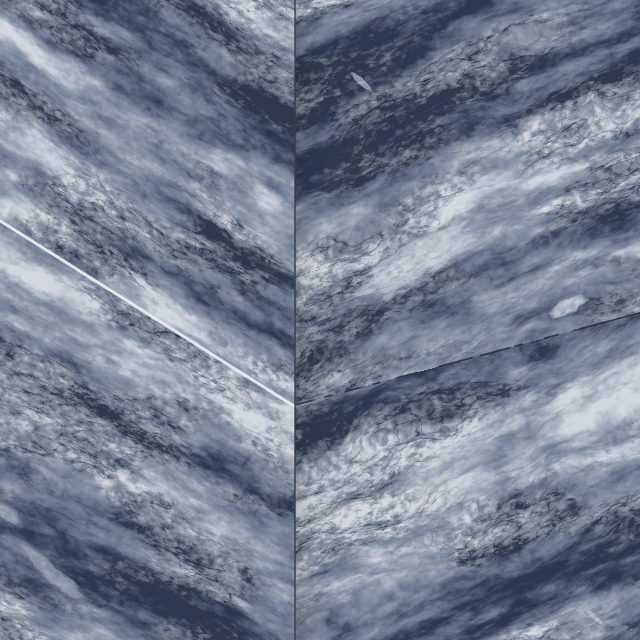
This texture is drawn by a three.js fragment shader. Its source:

```glsl
// Blue-grey marble slabs with slanted veins meeting in a chevron at a vertical seam
varying vec2 vUv;

float hash(vec2 p) {
  vec3 q = fract(vec3(p.xyx) * 0.1031);
  q += dot(q, q.yzx + 33.33);
  return fract((q.x + q.y) * q.z);
}

float noise(vec2 p) {
  vec2 i = floor(p), f = fract(p);
  f = f * f * (3.0 - 2.0 * f);
  return mix(mix(hash(i), hash(i + vec2(1, 0)), f.x),
             mix(hash(i + vec2(0, 1)), hash(i + vec2(1, 1)), f.x), f.y);
}

float fbm(vec2 p) {
  float sum = 0.0, amp = 0.5;
  for (int i = 0; i < 5; i++) {
    sum += amp * noise(p);
    p = mat2(1.9, 0.3, -0.3, 1.9) * p + 17.3;
    amp *= 0.52;
  }
  return sum;
}

// Soft stripe across the grain
float band(float v, float centre, float width) {
  float d = (v - centre) / width;
  return exp(-d * d);
}

// Ragged mineral inclusion lying along a direction
float inclusion(vec2 p, vec2 centre, vec2 dir, vec2 size, float rag) {
  vec2 q = p - centre;
  q = vec2(dot(q, dir), dot(q, vec2(-dir.y, dir.x))) / size;
  return 1.0 - smoothstep(0.65, 1.15, length(q) + rag);
}

void main() {
  vec2 p = vUv;
  float seamX = 0.461;
  bool left = p.x < seamX;
  float joint = left ? 0.655 - 0.63 * p.x : 0.367 + 0.268 * (p.x - seamX);
  bool upper = p.y > joint;

  // Grain frame, seeded for each slab
  float slope = left ? (upper ? -0.6 : -0.48) : 0.42;
  vec2 dir = normalize(vec2(1.0, slope));
  vec2 g = vec2(dot(p, dir), dot(p, vec2(-dir.y, dir.x)));
  vec2 seed = vec2(left ? 11.0 : 47.0, upper ? 5.0 : 29.0);
  float warp = fbm(g * vec2(4.0, 9.0) + seed) - 0.5;
  g.y += warp * (left ? 0.035 : 0.07);
  float v = p.y - slope * (left ? p.x : p.x - seamX) + warp * 0.09;

  // Broad light and dark veins
  float tone = 0.5;
  if (left && upper) {
    tone += 0.24 * band(v, 0.94, 0.05) - 0.32 * band(v, 1.09, 0.07)
          - 0.24 * band(v, 0.85, 0.03) + 0.16 * band(v, 1.24, 0.06)
          + 0.38 * band(v, 0.79, 0.04) * (1.0 - smoothstep(0.05, 0.25, p.x))
          - 0.26 * band(v, 0.78, 0.06) * smoothstep(0.15, 0.4, p.x)
          + 0.2 * band(v, 0.67, 0.03);
  } else if (left) {
    tone += 0.34 * band(v, 0.56, 0.07) - 0.27 * band(v, 0.44, 0.035)
          + 0.2 * band(v, 0.34, 0.06) - 0.36 * band(v, 0.19, 0.07)
          + 0.1 * band(v, 0.03, 0.06);
  } else if (upper) {
    tone += 0.26 * band(v, 0.55, 0.05) - 0.33 * band(v, 0.87, 0.07)
          - 0.25 * band(v, 0.71, 0.06) - 0.22 * band(v, 0.44, 0.04)
          + 0.12 * band(v, 1.0, 0.04);
  } else {
    tone += 0.22 * band(v, 0.15, 0.08) - 0.24 * band(v, 0.31, 0.05)
          + 0.08 * band(v, 0.23, 0.03) - 0.3 * band(v, -0.06, 0.07);
  }

  // Streaks, mottling and crystalline grain
  float streak = fbm(g * vec2(5.0, 32.0) + seed * 3.0);
  float mottle = fbm(g * vec2(22.0, 60.0) + seed * 7.0);
  float grain = fbm(g * vec2(110.0, 190.0) + seed);
  float rough = smoothstep(0.4, 0.62, fbm(g * vec2(5.0, 15.0) + seed * 5.0));
  tone += 0.9 * (streak - 0.5) + 0.6 * (mottle - 0.5) + (0.25 + 0.5 * rough) * (grain - 0.5);

  // Fine dark fissures gathered in the rough veins
  float fissure = 1.0 - smoothstep(0.0, 0.035, abs(fbm(g * vec2(9.0, 42.0) + seed * 9.0) - 0.49));
  float crack = 1.0 - smoothstep(0.0, 0.045, abs(fbm(g * vec2(28.0, 75.0) + seed * 2.0) - 0.5));
  tone -= 0.24 * fissure * (0.3 + 0.7 * rough) + 0.2 * crack * rough;

  // Pale inclusions and short quartz threads
  float rag = 1.5 * (mottle - 0.5) + 0.7 * (grain - 0.5);
  vec2 rise = normalize(vec2(1.0, 0.58)), fall = normalize(vec2(1.0, -0.9));
  float pale = inclusion(p, vec2(0.66, 0.592), rise, vec2(0.115, 0.027), rag);
  pale = max(pale, inclusion(p, vec2(0.89, 0.526), rise, vec2(0.03, 0.012), rag));
  pale = max(pale, 0.6 * inclusion(p, vec2(0.7, 0.275), rise, vec2(0.075, 0.025), rag));
  pale = max(pale, 0.7 * inclusion(p, vec2(0.07, 0.115), fall, vec2(0.065, 0.013), rag));
  pale = max(pale, 0.7 * inclusion(p, vec2(0.01, 0.2), fall, vec2(0.03, 0.012), rag));
  pale = max(pale, 0.8 * inclusion(p, vec2(0.567, 0.87), fall, vec2(0.022, 0.004), rag));
  pale = max(pale, 0.8 * inclusion(p, vec2(0.93, 0.035), fall, vec2(0.02, 0.004), rag));
  tone = mix(tone, 0.9 + 0.35 * (grain - 0.5), 0.8 * pale);

  // Slate, steel and pale stone
  tone = clamp(tone, 0.0, 1.0);
  vec3 color = mix(vec3(0.15, 0.20, 0.30), vec3(0.48, 0.53, 0.615), smoothstep(-0.1, 0.55, tone));
  color = mix(color, vec3(0.83, 0.85, 0.88), smoothstep(0.42, 1.02, tone));
  color = mix(color, vec3(dot(color, vec3(0.33))) * vec3(1.02, 1.0, 1.02), 0.4 * rough * mottle);

  // Slanted joints: bright on the left, thin and broken dark on the right
  float d = abs(p.y - joint) / sqrt(1.0 + (left ? 0.397 : 0.072));
  float bright = 1.0 - smoothstep(0.0012, 0.0034, d);
  float dark = (1.0 - smoothstep(0.0004, 0.0022, d)) * smoothstep(0.25, 0.55, noise(p * 90.0));
  color = left ? mix(color, vec3(0.93, 0.94, 0.95), 0.92 * bright)
               : mix(color, vec3(0.13, 0.15, 0.20), 0.8 * dark);

  // Vertical seam with a faint shadow on the right slab
  float s = p.x - seamX;
  color *= 1.0 - 0.15 * exp(-abs(s) * 45.0) * step(0.0, s);
  color = mix(color, vec3(0.20, 0.24, 0.31), 0.75 * (1.0 - smoothstep(0.0005, 0.0024, abs(s))));
  gl_FragColor = vec4(color, 1.0);
}
```
